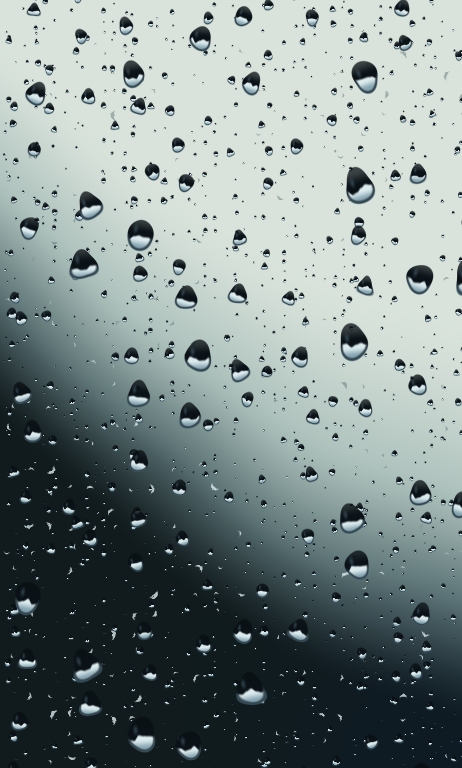
Write a WebGL 1 fragment shader that draws this texture.

```glsl
precision highp float;
uniform vec2 u_resolution;

const vec3 NIGHT = vec3(0.065, 0.105, 0.115);
const vec3 SLATE = vec3(0.34, 0.43, 0.44);
const vec3 MIST = vec3(0.67, 0.75, 0.73);
const vec3 SKY = vec3(0.85, 0.89, 0.86);
const vec3 INK = vec3(0.04, 0.07, 0.09);
const vec3 GLINT = vec3(0.86, 0.92, 0.93);
const vec3 RIM = vec3(0.24, 0.34, 0.39);

float hash(vec2 p) {
  return fract(sin(dot(p, vec2(127.1, 311.7))) * 43758.545);
}

float noise(vec2 p) {
  vec2 i = floor(p), f = fract(p);
  f = f * f * (3.0 - 2.0 * f);
  float low = mix(hash(i), hash(i + vec2(1.0, 0.0)), f.x);
  float high = mix(hash(i + vec2(0.0, 1.0)), hash(i + 1.0), f.x);
  return mix(low, high, f.y);
}

vec2 rotate(vec2 p, float a) {
  float c = cos(a), s = sin(a);
  return vec2(c * p.x - s * p.y, s * p.x + c * p.y);
}

// Blurred view behind the glass: pale sky over a dark diagonal slope
vec3 backdrop(vec2 p) {
  float slope = 0.60 - 0.95 * p.x + 0.5 * p.x * p.x;
  float d = p.y - slope + 0.05 * (noise(p * 5.0) - 0.5);
  vec3 col = mix(NIGHT, SLATE, smoothstep(-0.17, 0.02, d));
  col = mix(col, MIST, smoothstep(-0.05, 0.17, d));
  col = mix(col, SKY, smoothstep(0.10, 0.36, d));
  float blueCorner = smoothstep(0.2, 0.6, p.x) * smoothstep(0.35, 0.0, p.y);
  return col + vec3(-0.01, 0.0, 0.025) * blueCorner;
}

// Lens colours inside a drop: dark top, ragged horizon, bright lower part
vec3 dropColor(vec2 q, float edge, float seed, vec3 behind) {
  float ragged = noise(vec2(q.x * 3.0 + seed * 40.0, seed * 9.0)) - 0.5;
  float horizon = q.y + 0.22 + 0.5 * ragged;
  vec3 col = mix(INK, behind * 0.55, 0.45 * smoothstep(0.1, 1.1, q.y));
  float sheen = smoothstep(0.35, 0.0, length((q - vec2(-0.4, 0.35)) * vec2(1.4, 0.7)));
  col = mix(col, RIM, 0.6 * sheen);
  vec3 lit = mix(GLINT, vec3(0.52, 0.64, 0.69), smoothstep(-0.3, -0.95, q.y));
  float bright = smoothstep(0.12, -0.12, horizon) * smoothstep(0.98, 0.74, edge);
  col = mix(col, lit, bright);
  return mix(col, RIM, smoothstep(0.8, 1.0, edge) * smoothstep(0.1, -0.6, q.y));
}

// One jittered grid of drops; track pulls the drops of a column into line
vec3 addDrops(vec3 col, vec2 p, float cell, vec2 radii, float density,
              float track, float seed) {
  vec2 g = p / cell;
  float column = floor(g.x);
  g.y += 7.0 * hash(vec2(column, seed));
  vec2 id = floor(g) + seed * 17.0;
  float size = hash(id + 3.1);
  float r = mix(radii.x, radii.y, size * size);
  float margin = min(1.4 * r / cell, 0.5);
  float lane = hash(vec2(column + 5.0, seed));
  vec2 jitter = vec2(mix(hash(id + 1.7), lane, track), hash(id + 8.3));
  vec2 q = (fract(g) - mix(vec2(margin), vec2(1.0 - margin), jitter)) * cell / r;

  float shape = hash(id + 4.9);
  q = rotate(q, 0.7 * (hash(id + 6.2) - 0.5));
  float taper = 0.45 * shape * shape;
  float tall = mix(0.98, 0.78, hash(id + 2.6));
  float wobble = 0.07 * sin(3.0 * atan(q.y, q.x) + 40.0 * shape);
  float edge = length(vec2(q.x * (1.0 + taper * q.y) * 1.08, q.y * tall)) + wobble;
  float soft = 0.8 / (u_resolution.y * r);
  float mask = 1.0 - smoothstep(1.0 - soft, 1.0 + soft, edge);
  mask *= step(hash(id + 9.4), density);
  return mix(col, dropColor(q, edge, shape, col), mask);
}

// Small bent streaks of water that catch the light
vec3 addFlecks(vec3 col, vec2 p, float cell, float density) {
  vec2 g = p / cell;
  vec2 id = floor(g);
  vec2 center = 0.3 + 0.4 * vec2(hash(id + 0.7), hash(id + 5.3));
  float r = mix(0.002, 0.0055, pow(hash(id + 2.2), 3.0));
  vec2 q = rotate((fract(g) - center) * cell / r, 6.28 * hash(id + 7.7));
  q.y += 0.35 * q.x * q.x - 0.2 + 0.5 * (noise(q * 2.5 + id) - 0.5);
  float edge = length(q * vec2(0.85, 2.4));
  float soft = 1.2 / (u_resolution.y * r);
  float mask = 1.0 - smoothstep(1.0 - soft, 1.0 + soft, edge);
  mask *= step(hash(id + 3.9), density);
  float pale = smoothstep(0.75, 0.45, col.g);
  return mix(col, mix(SLATE, GLINT, pale), mask * mix(0.45, 0.8, pale));
}

void main() {
  vec2 p = gl_FragCoord.xy / u_resolution.y;
  vec3 col = backdrop(p);
  float lowLeft = smoothstep(0.9, 0.2, p.x + p.y);
  col = addFlecks(col, p, 0.027, mix(0.12, 0.38, lowLeft));
  // Mist specks, tracked beads, then mid and large drops
  col = addDrops(col, p, 0.013, vec2(0.0008, 0.0020), 0.22, 0.5, 1.0);
  col = addDrops(col, p, 0.021, vec2(0.0017, 0.0042), 0.28, 0.85, 2.0);
  col = addDrops(col, p, 0.041, vec2(0.0035, 0.0075), 0.42, 0.6, 3.0);
  col = addDrops(col, p, 0.072, vec2(0.0080, 0.0205), 0.66, 0.15, 4.0);
  gl_FragColor = vec4(col, 1.0);
}
```
